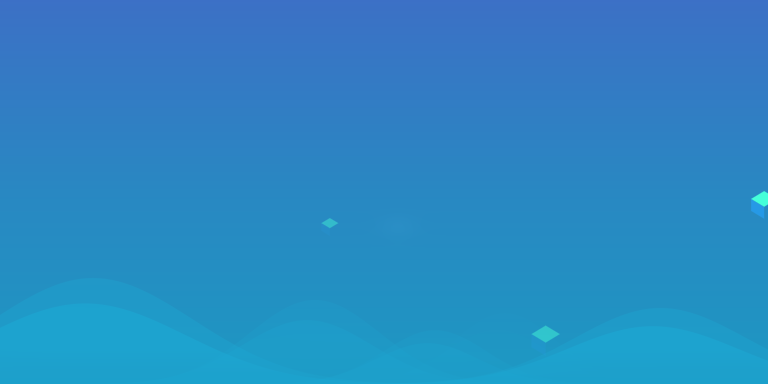
This background is drawn by a Shadertoy shader. Its source:

```glsl
// A blue-to-teal sky above translucent rounded hills, with three floating cubes.
// The hills are layered bell curves with faint sine ripples; the cubes are
// isometric diamonds with a shaded left face. One unit is the canvas height.

#define SKY_TOP vec3(0.235, 0.440, 0.775)
#define SKY_MID vec3(0.160, 0.533, 0.760)
#define SKY_LOW vec3(0.112, 0.595, 0.760)
#define HILL_COLOR vec3(0.110, 0.660, 0.830)
#define MINT vec3(0.270, 1.000, 0.850)
#define FACE_BLUE vec3(0.150, 0.600, 0.900)
#define INNER_SCALE 0.76
#define RIPPLE 0.035
#define CUBE_SLANT 0.6
#define CUBE_DEPTH 0.92

const int HILL_COUNT = 5;
const int CUBE_COUNT = 3;

// Each hill: centre x, crest height, width, opacity
const vec4 HILLS[HILL_COUNT] = vec4[](
    vec4(1.315, 0.185, 0.19, 0.12),
    vec4(0.820, 0.219, 0.24, 0.50),
    vec4(1.133, 0.140, 0.19, 0.50),
    vec4(0.242, 0.276, 0.37, 1.00),
    vec4(1.720, 0.198, 0.315, 1.00));

// Each cube: centre of the top face, half width, opacity
const vec4 CUBES[CUBE_COUNT] = vec4[](
    vec4(1.990, 0.482, 0.034, 1.00),
    vec4(0.859, 0.419, 0.022, 0.42),
    vec4(1.421, 0.130, 0.037, 0.46));

// Soft coverage: 1 where d is negative, 0 outside
float coverage(float d, float pixel) {
    return 1.0 - smoothstep(-0.75 * pixel, 0.75 * pixel, d);
}

vec3 skyColor(float y) {
    vec3 lower = mix(SKY_LOW, SKY_MID, clamp(2.0 * y, 0.0, 1.0));
    return mix(lower, SKY_TOP, clamp(2.0 * y - 1.0, 0.0, 1.0));
}

float bell(float x, float width) {
    return exp(-x * x / (width * width));
}

vec3 addHill(vec3 color, vec2 p, vec4 hill, float pixel) {
    float crest = hill.y * bell(p.x - hill.x, hill.z);
    float inner = INNER_SCALE * hill.y * bell(p.x - hill.x + 0.02, hill.z);
    float body = 0.35 * coverage(p.y - crest, pixel);
    float core = 0.40 * coverage(p.y - inner, pixel);
    // Broad ripples and a gentle fade towards the ground
    float ripple = sin(70.0 * p.y + 5.0 * p.x + sin(9.0 * p.x));
    float fade = mix(0.65, 1.0, smoothstep(0.0, 0.12, p.y));
    float alpha = (body + core * (1.0 + RIPPLE * ripple)) * hill.w * fade;
    return mix(color, HILL_COLOR, alpha);
}

vec3 addCube(vec3 color, vec2 p, vec4 cube, float pixel) {
    vec2 q = p - cube.xy;
    float halfWidth = cube.z;
    float slope = CUBE_SLANT;
    float slant = inversesqrt(1.0 + slope * slope);
    // Left face hangs below the lower left edge of the top
    float edge = -slope * (q.x + halfWidth);
    float below = (q.y - edge) * slant;
    float above = (edge - CUBE_DEPTH * halfWidth - q.y) * slant;
    float sides = max(q.x, -q.x - halfWidth);
    float face = coverage(max(max(below, above), sides), pixel);
    color = mix(color, FACE_BLUE, face * cube.w * cube.w);
    // Bright top
    float top = (abs(q.y) + slope * (abs(q.x) - halfWidth)) * slant;
    return mix(color, MINT, coverage(top, pixel) * cube.w);
}

void mainImage(out vec4 fragColor, in vec2 fragCoord) {
    float pixel = 1.0 / iResolution.y;
    vec2 p = fragCoord / iResolution.xy * vec2(2.0, 1.0);
    vec3 color = skyColor(p.y);

    // Very faint haze near the centre
    vec2 haze = (p - vec2(1.036, 0.41)) / vec2(0.05, 0.03);
    color += 0.012 * exp(-dot(haze, haze));

    for (int i = 0; i < HILL_COUNT; i++) {
        color = addHill(color, p, HILLS[i], pixel);
    }
    for (int i = 0; i < CUBE_COUNT; i++) {
        color = addCube(color, p, CUBES[i], pixel);
    }
    fragColor = vec4(color, 1.0);
}
```
